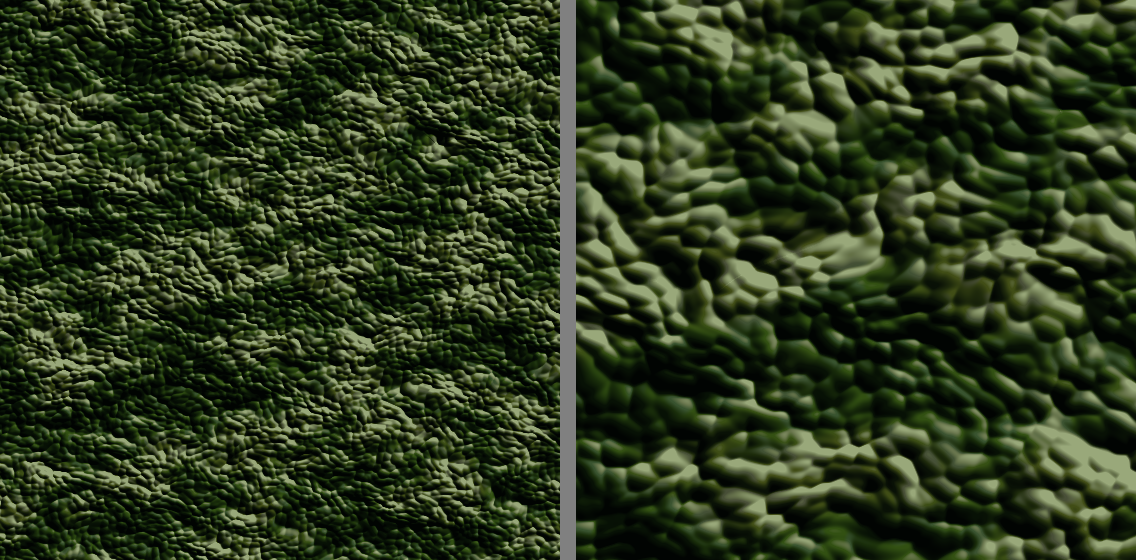
Left, the full canvas; right, a detail of the centre.
A Shadertoy shader for this texture:

```glsl
// Mossy rock face: crumbly slanted ridges lit from the upper right, with dark crevices.

#define TILT 0.2             // upward slant of the ridges, radians
#define STRETCH 1.9          // width of a mound relative to its height
#define GRAIN_STRETCH 1.2    // the same for the finest grains
#define MOUND_SCALE 5.0      // mounds across the canvas
#define GRAIN_SCALE 80.0     // finest grains across the canvas
#define WARP 0.005           // waviness of the ridges
#define RELIEF 1.5           // strength of the lighting
#define CREVICE 0.3          // darkening of the hollows
#define EXPOSURE 0.08        // overall brightness shift
#define LIGHT_STEP 0.0018    // sampling distance for the slope
#define LIGHT_DIR vec2(0.6, 0.8)

const vec3 PITCH     = vec3(0.005, 0.015, 0.010);
const vec3 SHADOW    = vec3(0.035, 0.065, 0.025);
const vec3 DEEP_MOSS = vec3(0.12, 0.17, 0.05);
const vec3 MOSS      = vec3(0.24, 0.30, 0.09);
const vec3 LICHEN    = vec3(0.27, 0.31, 0.23);
const vec3 PALE      = vec3(0.42, 0.47, 0.31);
const vec3 GLINT     = vec3(0.60, 0.66, 0.48);

mat2 rotation(float a) {
    float c = cos(a), s = sin(a);
    return mat2(c, -s, s, c);
}

vec2 hash2(vec2 p) {
    vec3 q = fract(p.xyx * vec3(0.1031, 0.1030, 0.0973));
    q += dot(q, q.yzx + 33.33);
    return fract((q.xx + q.yz) * q.zy);
}

// Smooth cellular noise: rounded domes (near 0) parted by hollows (negative)
float domes(vec2 p) {
    vec2 cell = floor(p), f = fract(p);
    float sum = 0.0;
    for (int y = -1; y <= 1; y++)
    for (int x = -1; x <= 1; x++) {
        vec2 o = vec2(x, y);
        vec2 d = o + hash2(cell + o + 57.0) - f;
        sum += exp(-8.0 * dot(d, d));
    }
    return log(sum + 1e-4) / 8.0;
}

// Canvas position to slanted and wavy rock space
vec2 rockSpace(vec2 p) {
    vec2 q = rotation(TILT) * p;
    vec2 wave = sin(q.yx * vec2(37.0, 19.0) + 2.0 * sin(q * 11.0));
    wave += 0.6 * sin(q.yx * vec2(71.0, 53.0) + 2.5 * sin(q * 29.0 + 1.7));
    return q + WARP * wave;
}

// Layered domes; the finer the layer, the steeper and rounder it is
float height(vec2 q) {
    float h = 0.0;
    for (int i = 0; i < 4; i++) {
        float k = float(i) / 3.0;
        float freq = MOUND_SCALE * pow(GRAIN_SCALE / MOUND_SCALE, k);
        float stretch = mix(STRETCH, GRAIN_STRETCH, k);
        float weight = mix(0.25, 1.3, k);
        vec2 r = rotation(1.4 * k) * (q * vec2(1.0, stretch));
        h += weight / (freq * stretch) * domes(r * freq + 52.0 * k);
    }
    return h;
}

float ramp(float a, float b, float x) {
    return clamp((x - a) / (b - a), 0.0, 1.0);
}

// Tone is spread around 0, about 1 wide; speckle picks moss or lichen
vec3 mossColor(float tone, float speckle, vec3 tint) {
    vec3 c = mix(PITCH, SHADOW, ramp(-1.8, -0.95, tone));
    c = mix(c, DEEP_MOSS, ramp(-0.8, -0.1, tone));
    c = mix(c, mix(MOSS, LICHEN, speckle), ramp(-0.1, 0.55, tone)) * tint;
    c = mix(c, PALE, ramp(0.65, 1.2, tone));
    return mix(c, GLINT, ramp(1.2, 1.9, tone));
}

void mainImage(out vec4 fragColor, in vec2 fragCoord) {
    vec2 p = fragCoord / iResolution.y;
    vec2 q = rockSpace(p);

    // Slope toward the light
    vec2 qLit = rockSpace(p + LIGHT_DIR * LIGHT_STEP);
    float slope = (height(q) - height(qLit)) / LIGHT_STEP;

    // Hollows between the mounds, at two sizes
    vec2 m = q * vec2(1.0, STRETCH) * MOUND_SCALE;
    float raised = (domes(m) + domes(m * 2.3 + 31.0) + 0.26) / 0.17;
    float tops = smoothstep(-1.8, 1.2, raised);

    float tone = EXPOSURE + RELIEF * slope * mix(0.8, 1.1, tops);
    tone += CREVICE * clamp(raised, -3.0, 1.2);

    // Dark greens below, yellower moss on the tops
    float speckle = smoothstep(-0.2, -0.06, domes(q * GRAIN_SCALE * 0.7 + 71.0));
    vec3 tint = mix(vec3(0.82, 1.05, 0.8), vec3(1.06, 1.0, 0.95), tops);
    fragColor = vec4(mossColor(tone, speckle, tint), 1.0);
}
```
